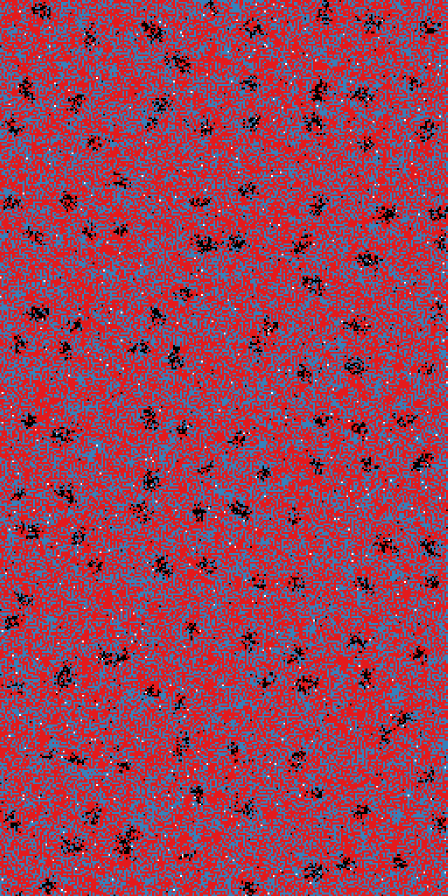
Reproduce this texture procedurally as a WebGL 1 fragment shader.

```glsl
precision highp float;
uniform vec2 u_resolution;

const vec3 RED = vec3(0.89, 0.10, 0.11);
const vec3 BLUE = vec3(0.22, 0.50, 0.73);
const vec3 BLACK = vec3(0.0);
const vec3 WHITE = vec3(1.0);

const float GRAINS = 256.0;       // grains across the canvas width
const float CLUSTER_STEP = 32.0;  // mean cluster spacing, in grains

float hash(vec2 p, float seed) {
  vec3 q = fract(vec3(p.xyx + seed * 17.31) * vec3(0.1031, 0.1030, 0.0973));
  q += dot(q, q.yzx + 33.33);
  return fract((q.x + q.y) * q.z);
}

// Band-passed white noise of unit variance: worms about one grain wide
float labyrinth(vec2 grain, float period) {
  float total = 0.0;
  float power = 0.0;
  for (int j = -3; j <= 3; j++) {
    for (int i = -3; i <= 3; i++) {
      vec2 offset = vec2(float(i), float(j));
      float r = length(offset);
      float weight = cos(6.2832 * r / period) * exp(-r * r / 3.2);
      total += weight * (hash(grain + offset, 1.0) - 0.5);
      power += weight * weight;
    }
  }
  return total / sqrt(power / 12.0);
}

// Soft, randomly turned ellipses scattered on a jittered grid
float clusterDensity(vec2 grain, float cellSize) {
  vec2 home = floor(grain / cellSize);
  float density = 0.0;
  for (int j = -1; j <= 1; j++) {
    for (int i = -1; i <= 1; i++) {
      vec2 id = home + vec2(float(i), float(j));
      vec2 jitter = vec2(hash(id, 2.0), hash(id, 3.0));
      vec2 d = grain - (id + 0.1 + 0.8 * jitter) * cellSize;
      float angle = 3.1416 * hash(id, 4.0);
      vec2 axis = vec2(cos(angle), sin(angle));
      vec2 radii = vec2(6.2, 4.2) * mix(0.75, 1.15, hash(id, 5.0));
      vec2 q = vec2(dot(d, axis), dot(d, vec2(-axis.y, axis.x))) / radii;
      float r2 = dot(q, q);
      density = max(density, exp(-r2 * r2));
    }
  }
  return density;
}

vec3 grainColor(vec2 grain) {
  vec3 color = labyrinth(grain, 3.1) > 0.22 ? BLUE : RED;

  // Black flecks, clumped in pairs inside the clusters
  float clump = step(hash(floor(grain / 2.0), 6.0), 0.62);
  float fleck = 0.003 + clusterDensity(grain, CLUSTER_STEP) * mix(0.12, 0.68, clump);
  if (hash(grain, 7.0) < fleck) color = BLACK;

  // Sparse single white specks
  if (hash(grain, 8.0) < 0.003) color = WHITE;
  return color;
}

void main() {
  // Four samples per pixel smooth the grain edges
  vec3 sum = vec3(0.0);
  for (int j = 0; j < 2; j++) {
    for (int i = 0; i < 2; i++) {
      vec2 shift = vec2(float(i), float(j)) * 0.5 - 0.25;
      vec2 uv = (gl_FragCoord.xy + shift) / u_resolution.x;
      sum += grainColor(floor(uv * GRAINS));
    }
  }
  gl_FragColor = vec4(sum / 4.0, 1.0);
}
```
